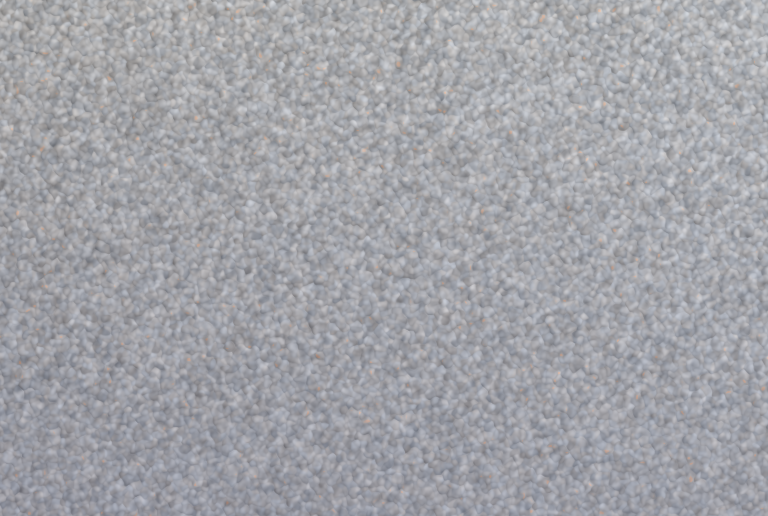
Give the GLSL for this texture, as a Shadertoy shader.

```glsl
// Fine grey roughcast: tiny irregular mineral grains under soft daylight.
// Smoothly blended cellular grains carry tone and tint; gradient noise bends
// them and adds grit and slanted streaks over a cool-to-light colour wash.

const vec3 LOWER_LEFT  = vec3(0.578, 0.582, 0.618);
const vec3 LOWER_RIGHT = vec3(0.612, 0.618, 0.650);
const vec3 UPPER_LEFT  = vec3(0.651, 0.650, 0.653);
const vec3 UPPER_RIGHT = vec3(0.694, 0.701, 0.714);
const vec3 WARM_SHIFT  = vec3(0.030, 0.002, -0.030);
const vec3 RUST_SHIFT  = vec3(0.090, -0.010, -0.070);
const vec2 LIGHT_DIR   = vec2(0.6, 0.8);
const float GRAINS_PER_HEIGHT = 104.0;

// Three independent random values for a lattice point
vec3 hash3(vec2 cell) {
    vec3 q = fract(vec3(cell.xyx) * vec3(0.1031, 0.1030, 0.0973));
    q += dot(q, q.yxz + 33.33);
    return fract((q.xxy + q.yzz) * q.zyx);
}

float cornerSlope(vec2 cell, vec2 offset) {
    float angle = 6.2832 * hash3(cell).x;
    return dot(vec2(cos(angle), sin(angle)), offset);
}

// Gradient noise, roughly -0.7 to 0.7
float gradientNoise(vec2 p) {
    vec2 i = floor(p), f = fract(p);
    vec2 u = f * f * f * (f * (f * 6.0 - 15.0) + 10.0);
    vec2 e = vec2(1.0, 0.0);
    float low  = mix(cornerSlope(i, f), cornerSlope(i + e, f - e), u.x);
    float high = mix(cornerSlope(i + e.yx, f - e.yx),
                     cornerSlope(i + 1.0, f - 1.0), u.x);
    return mix(low, high, u.y);
}

vec2 rotate(vec2 p, float angle) {
    float c = cos(angle), s = sin(angle);
    return vec2(c * p.x + s * p.y, c * p.y - s * p.x);
}

// Blended cells: x = dome height, y = lit side, z = tone, w = warmth
vec4 grainField(vec2 p, vec2 lightDir, float sharpness) {
    vec2 cell = floor(p);
    vec4 sum = vec4(0.0);
    for (int y = -1; y <= 1; y++)
    for (int x = -1; x <= 1; x++) {
        vec2 id = cell + vec2(x, y);
        vec2 centre = id + 0.1 + 0.8 * hash3(id).xy;
        vec3 traits = hash3(id + 417.0);
        vec2 offset = p - centre;
        float weight = exp(-sharpness * dot(offset, offset));
        sum += weight * vec4(1.0, dot(offset, lightDir), traits.xy - 0.5);
    }
    float dome = 0.14 + log(sum.x) / sharpness;
    return vec4(max(dome, -0.16), sum.yzw / sum.x);
}

// Broad light and colour change across the wall
vec3 wallWash(vec2 uv) {
    vec3 lower = mix(LOWER_LEFT, LOWER_RIGHT, uv.x);
    vec3 upper = mix(UPPER_LEFT, UPPER_RIGHT, uv.x);
    return mix(lower, upper, uv.y);
}

void mainImage(out vec4 fragColor, in vec2 fragCoord) {
    vec2 uv = fragCoord / iResolution.xy;
    vec2 p = fragCoord / iResolution.y;

    // Soft grains on a rotated lattice, bent out of round
    vec2 warp = vec2(gradientNoise(p * 58.0), gradientNoise(p * 58.0 + 71.0));
    vec2 grainPos = rotate(p, 0.5) * GRAINS_PER_HEIGHT + 0.6 * warp + 200.0;
    vec4 grain = grainField(grainPos, rotate(LIGHT_DIR, 0.5), 5.5);

    // Grit between grains, small clumps and faint streaks leaning right
    float grit = gradientNoise(rotate(p, 1.1) * vec2(74.0, 92.0) + 91.0);
    float clump = gradientNoise(rotate(p, 1.0) * vec2(36.0, 52.0) + 113.0);
    float streak = gradientNoise(rotate(p, 1.0) * vec2(8.0, 19.0) + 59.0);

    float relief = 0.15 * grain.x + 0.06 * grain.y + 0.14 * grain.z;
    float tone = relief + 0.10 * grit + 0.07 * clump + 0.028 * streak;
    float contrast = mix(0.90, 1.12, uv.y);

    // Warm and cool minerals, with a few rusty grains
    float rust = smoothstep(0.43, 0.48, grain.w) * smoothstep(0.0, 0.1, grain.x);
    vec3 color = wallWash(uv) + contrast * tone;
    color += WARM_SHIFT * grain.w + RUST_SHIFT * rust;

    fragColor = vec4(clamp(color, 0.0, 1.0), 1.0);
}
```
